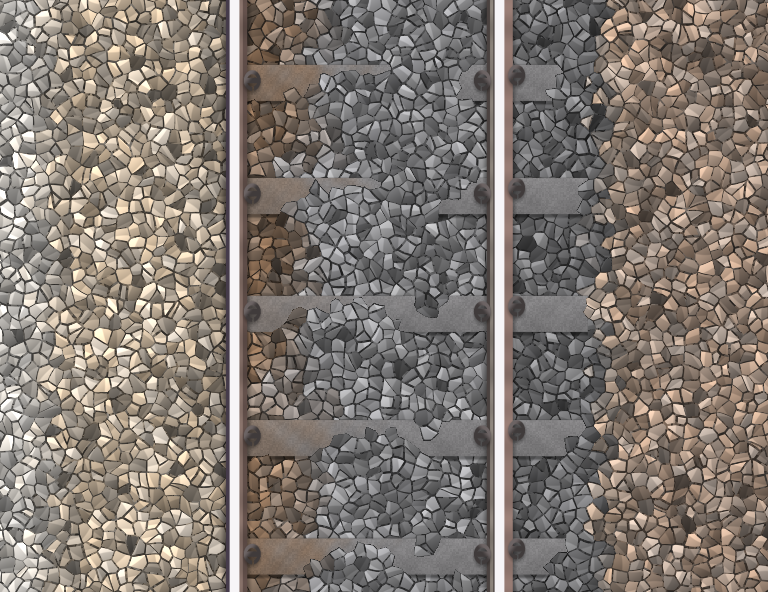
This texture is drawn by a WebGL 2 fragment shader. Its source:

```glsl
#version 300 es
precision highp float;
// Railway track from above: two rails, five half-buried sleepers, tan and grey ballast.
uniform vec2 u_resolution;
out vec4 fragColor;

#define STONES 50.0         // stones per canvas height
#define GAP 0.065           // dark seam around a stone, in stone sizes
#define PITCH 0.2           // sleeper spacing
#define SLEEPER_HALF 0.0305 // half the sleeper width
#define SLEEPER_END 0.995   // right end of the sleepers
#define RAIL_L 0.397        // centre of the left rail head
#define RAIL_R 0.8455       // centre of the right rail head
#define HEAD_HALF 0.0083    // half the polished head width
#define CLIP_RADIUS 0.0115

const vec3 PALE = vec3(0.76, 0.74, 0.71), TAN = vec3(0.74, 0.66, 0.56);
const vec3 PINK = vec3(0.74, 0.62, 0.53), GREY = vec3(0.50, 0.50, 0.51);
const vec3 RUST = vec3(0.54, 0.42, 0.32), CONCRETE = vec3(0.49, 0.485, 0.49);
const vec3 IRON = vec3(0.25, 0.23, 0.23), POLISHED = vec3(0.97, 0.96, 0.97);

struct Stone { vec2 centre; vec2 offset; vec2 rnd; float edge; };

vec2 hash2(vec2 p) {
  vec3 a = fract(p.xyx * vec3(0.1031, 0.1030, 0.0973));
  a += dot(a, a.yzx + 33.33);
  return fract((a.xx + a.yz) * a.zy);
}

// Slow drift from layered sines, about -1 to 1
float wander(vec2 p) {
  return 0.5 * sin(p.x * 17.0 + 3.0 * sin(p.y * 9.0)) + 0.3 * sin(p.y * 31.0 + p.x * 23.0)
       + 0.2 * sin(p.x * 71.0 - p.y * 53.0);
}

// Cellular stone: nearest centre, then distance to the closest bisector
Stone findStone(vec2 q) {
  vec2 cell = floor(q), home = cell, r = vec2(9.0);
  for (int j = -1; j <= 1; j++) for (int i = -1; i <= 1; i++) {
    vec2 c = cell + vec2(i, j), d = c + hash2(c) - q;
    if (dot(d, d) < dot(r, r)) { r = d; home = c; }
  }
  float edge = 9.0;
  for (int j = -2; j <= 2; j++) for (int i = -2; i <= 2; i++) {
    vec2 c = home + vec2(i, j), d = c + hash2(c) - q, gap = d - r;
    if (dot(gap, gap) > 1e-5) edge = min(edge, dot(0.5 * (r + d), normalize(gap)));
  }
  return Stone(q + r, -r, hash2(home + 71.7), edge);
}

// Ballast colour by zone, taken at the stone centre so that zones mix stone by stone
vec3 ballastTone(vec2 c, vec2 rnd) {
  float drift = wander(c), x = c.x + 0.05 * (rnd.y - 0.5) + 0.01 * drift;
  vec3 shoulder = mix(PALE, TAN, smoothstep(0.03, 0.13, x));
  shoulder = mix(shoulder, PINK, smoothstep(0.9, 1.1, x));
  shoulder *= 1.0 - 0.14 * smoothstep(0.3, 0.39, x) + 0.06 * drift;
  vec3 bed = mix(RUST, GREY, smoothstep(0.43, 0.56, x + 0.04 * drift));
  bed *= 1.0 - 0.14 * step(RAIL_R, c.x);
  float inBed = step(RAIL_L, c.x) * (1.0 - smoothstep(1.005, 1.035, x));
  return mix(shoulder, bed, inBed);
}

// Lit stone with one random facet; seams show what lies below
vec3 paintStone(Stone s, vec3 tone, vec3 below, float blur) {
  float angle = 6.2832 * s.rnd.x;
  float facet = smoothstep(-0.08, 0.08, dot(s.offset, vec2(cos(angle), sin(angle))) - 0.12);
  float light = mix(0.68, 1.32, s.rnd.y) * mix(0.94, 1.14, facet);
  light += 0.22 * dot(s.offset, vec2(-0.5, 0.8));
  light *= s.rnd.x > 0.91 ? 0.62 : 1.0;
  tone = mix(tone, vec3(dot(tone, vec3(0.333))), 0.6 * fract(s.rnd.x * 7.0));
  float seam = GAP * mix(0.4, 1.7, fract(s.rnd.y * 5.0));
  return mix(below, tone * light, smoothstep(seam - blur, seam + blur, s.edge));
}

// How far stones bury a sleeper; v runs -1 to 1 across it
float buried(vec2 c, float row, float v) {
  float away = abs(row - 2.0), rough = 0.25 * wander(c * 2.0 + row);
  float reach = (c.x - 0.6 - 0.02 * sin(row * 2.0)) / (0.075 + 0.012 * row);
  float mound = 1.95 * exp(-reach * reach * reach * reach) - 1.35 + rough - v;
  float spill = 0.05 * smoothstep(2.5, 3.0, row) - abs(c.x - 0.725) + 0.03 * (v + rough);
  float tail = c.x - (SLEEPER_END + 0.015 - 0.034 * away) + 0.06 * rough;
  return max(max(mound, spill), c.x > RAIL_R ? tail : -1.0);
}

float band(float x, float a, float b, float px) {
  return smoothstep(a - px, a + px, x) * (1.0 - smoothstep(b - px, b + px, x));
}

// Spring clip: open ring with a bar; side says where it opens
void addClip(inout vec3 col, vec2 d, float side, float px) {
  d *= vec2(side, 0.82);
  float ring = abs(length(d) - CLIP_RADIUS);
  if (d.x > 0.0 && d.y < 0.0) ring = max(ring, 0.006 - d.x);
  float bar = max(abs(d.y) - 0.001, abs(d.x) - CLIP_RADIUS);
  float shape = min(ring, bar) - 0.0028;
  col *= mix(0.62, 1.0, smoothstep(-0.003, 0.008, length(d + vec2(0.0, 0.003)) - CLIP_RADIUS));
  vec3 steel = IRON * (1.0 + 0.7 * smoothstep(0.0, 0.014, d.y - d.x));
  col = mix(col, steel, 1.0 - smoothstep(-px, px, shape));
}

void main() {
  vec2 p = gl_FragCoord.xy / u_resolution * vec2(1.3, 1.0);
  float px = 0.7 / u_resolution.y, blur = 0.8 * STONES * px;

  // Ballast: small shaded stones under large ones
  vec2 warp = 0.003 * vec2(sin(p.y * 67.0 + p.x * 31.0), sin(p.x * 73.0 - p.y * 29.0));
  Stone low = findStone((p + warp) * STONES * 1.6 + 40.0), top = findStone((p + warp) * STONES);
  vec2 centre = top.centre / STONES;
  vec3 tone = ballastTone(centre, top.rnd);
  vec3 col = paintStone(low, tone * 0.56, tone * 0.3, blur * 1.6);
  col = paintStone(top, tone, col, blur);

  // Sleepers, stained near the left rail
  float row = clamp(floor((p.y + 0.04) / PITCH), 0.0, 4.0);
  float rowY = 0.06 + PITCH * row + 0.011 * max(0.0, sin((row - 1.0) * 1.1));
  float dy = p.y - rowY, v = dy / SLEEPER_HALF;
  float slab = band(p.x, RAIL_L, SLEEPER_END, px);
  float shade = slab * band(dy, -SLEEPER_HALF - 0.006, SLEEPER_HALF, 0.003);
  float bare = 1.0 - step(0.0, buried(centre, row, (centre.y - rowY) / SLEEPER_HALF));
  float stain = (1.0 - smoothstep(0.42, 0.66, p.x + 0.06 * wander(p * 3.0))) * min(1.0, 0.3 + 0.35 * abs(row - 2.0));
  vec3 concrete = mix(CONCRETE, RUST * 0.95, 0.75 * stain) * (1.0 + 0.07 * v + 0.05 * wander(p * 5.0));
  concrete *= 0.95 + 0.1 * hash2(floor(p * 400.0)).x;
  col *= 1.0 - 0.4 * shade * bare;
  col = mix(col, concrete, slab * bare * band(dy, -SLEEPER_HALF, SLEEPER_HALF, px));

  // Rails: shadow, foot, web and polished head
  float l = p.x - RAIL_L, r = p.x - RAIL_R;
  col *= 1.0 - 0.35 * max(band(l, -0.02, 0.026, 0.006), band(r, -0.025, 0.026, 0.006));
  float wear = 1.0 + 0.1 * wander(p.yy * vec2(1.0, 3.0));
  col = mix(col, vec3(0.27, 0.23, 0.29), band(l, -0.0145, 0.0, px));
  col = mix(col, vec3(0.37, 0.30, 0.28) * wear, band(l, 0.0, 0.0215, px));
  col = mix(col, vec3(0.50, 0.42, 0.39) * wear, band(l, 0.0, 0.014, px));
  col = mix(col, vec3(0.29, 0.26, 0.25), band(r, -0.0215, 0.0, px));
  col = mix(col, vec3(0.52, 0.49, 0.46) * wear, band(r, -0.016, -0.0105, px));
  col = mix(col, vec3(0.56, 0.46, 0.43) * wear, band(r, 0.0, 0.0225, px));
  col = mix(col, POLISHED, max(band(l, -HEAD_HALF, HEAD_HALF, px), band(r, -HEAD_HALF, HEAD_HALF, px)));

  // Clips on both sides of the gauge and outside the right rail
  addClip(col, vec2(l - 0.030, dy - 0.004), 1.0, px);
  addClip(col, vec2(r + 0.029, dy - 0.004), -1.0, px);
  addClip(col, vec2(r - 0.029, dy - 0.013), 1.0, px);
  fragColor = vec4(col, 1.0);
}
```
